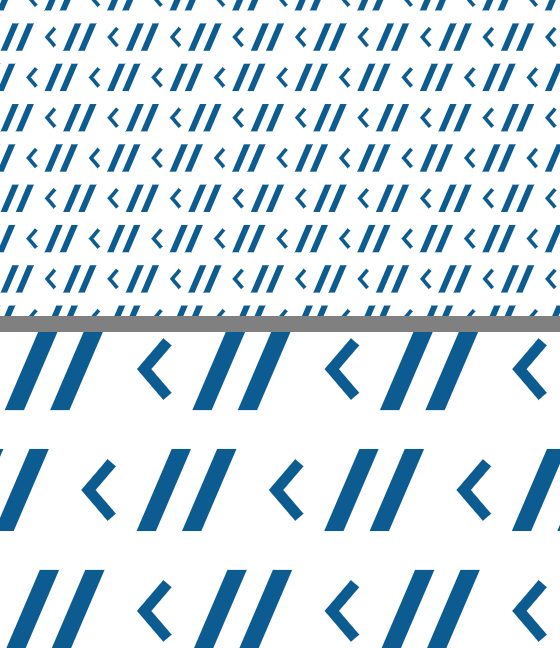
Top, the full canvas; bottom, a detail of the centre.
Give the GLSL for this pattern, as a WebGL 1 fragment shader.

```glsl
precision highp float;
// Staggered rows of blue chevrons, each followed by two slanted bars, on white.

uniform vec2 u_resolution;

// Left-pointing chevron with its tip at the origin and square-cut arms.
float chevron(vec2 p) {
  p.y = abs(p.y);
  vec2 arm = normalize(vec2(0.65, 0.76));
  float along = dot(p, arm);
  float across = dot(p, vec2(arm.y, -arm.x));
  return max(abs(across - 2.5) - 2.5, along - 18.5);
}

// Two parallel bars leaning right, with level ends, centred on the origin.
float barPair(vec2 p) {
  float lean = 0.428;
  float x = abs(p.x - lean * p.y);
  float side = (abs(x - 10.35) - 4.4) / sqrt(1.0 + lean * lean);
  return max(side, abs(p.y) - 18.7);
}

void main() {
  // The canvas is 432 units high, measured from its centre.
  float pixel = 432.0 / u_resolution.y;
  vec2 p = (gl_FragCoord.xy - 0.5 * u_resolution) * pixel;

  // Repeat the motif, shifting every other row sideways.
  vec2 period = vec2(85.5, 55.1);
  float row = floor(p.y / period.y + 0.5);
  float shift = 25.4 * mod(row, 2.0);
  float margin = 7.0;
  vec2 cell = vec2(mod(p.x + 5.1 - shift + margin, period.x) - margin,
                   p.y - row * period.y);

  // Blend the shapes over the ground with a one-pixel soft edge.
  float d = min(chevron(cell), barPair(cell - vec2(48.0, 0.0)));
  float ink = clamp(0.5 - d / pixel, 0.0, 1.0);
  vec3 blue = vec3(0.05, 0.36, 0.57);
  gl_FragColor = vec4(mix(vec3(1.0), blue, ink), 1.0);
}
```
